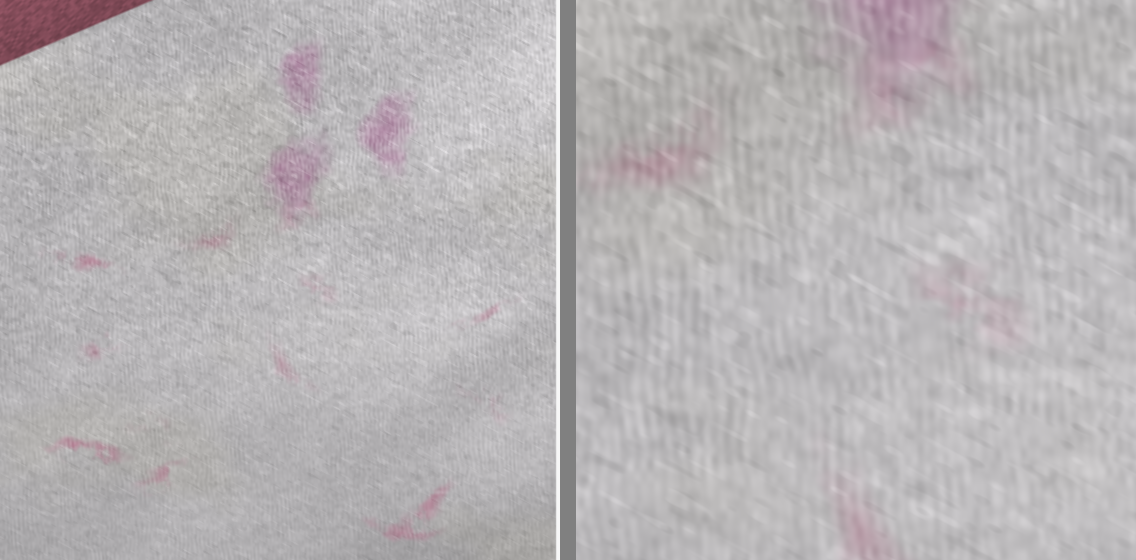
Left: the whole. Right: its middle third, enlarged.
Give the GLSL for this texture, as a WebGL 2 fragment shader.

```glsl
#version 300 es
precision highp float;
// Pale ribbed cloth with soft folds, scattered mauve and pink stains, and a
// rose cloth across the upper left corner. Folds and grain are layered value
// noise; stains are bent, noise-warped ellipses placed by loops.

uniform vec2 u_resolution;
out vec4 fragColor;

const vec3 CLOTH_TINT = vec3(1.003, 0.993, 1.005);
const vec3 WARM_TINT = vec3(0.003, 0.002, -0.014);
const vec3 MAUVE = vec3(0.67, 0.47, 0.61);
const vec3 PINK = vec3(0.71, 0.45, 0.55);
const vec3 ROSE = vec3(0.50, 0.29, 0.34);
const vec3 MARGIN = vec3(0.97);
const float CLOTH_TONE = 0.703;
const float FOLD_DEPTH = 0.26;
const float GRAIN_DEPTH = 0.12;
const float FLECK_DEPTH = 0.045;
const float RIB_COUNT = 125.0;
const float RIB_DEPTH = 0.013;
const float MARGIN_X = 0.993;
const int BLOT_COUNT = 3;
const int STREAK_COUNT = 13;
const float TAU = 6.28319;

// Integer hash mapped to 0..1
float hash(ivec2 cell) {
    uint h = uint(cell.x) * 1597u ^ uint(cell.y) * 51749u;
    h = h * 747796u + 28913u;
    h = ((h >> 15) ^ h) * 739981u;
    h = ((h >> 13) ^ h) * 277803u;
    return float((h ^ (h >> 16)) & 65535u) / 65535.0;
}

float noise(vec2 p) {
    ivec2 c = ivec2(floor(p));
    vec2 f = fract(p);
    f = f * f * (3.0 - 2.0 * f);
    return mix(mix(hash(c), hash(c + ivec2(1, 0)), f.x),
               mix(hash(c + ivec2(0, 1)), hash(c + ivec2(1, 1)), f.x), f.y);
}

float fbm(vec2 p) {
    float sum = 0.0, amp = 0.53;
    for (int i = 0; i < 4; i++) {
        sum += amp * noise(p);
        p = p * 2.03 + 17.3;
        amp *= 0.5;
    }
    return sum;
}

vec2 rotate(vec2 p, float a) {
    float c = cos(a), s = sin(a);
    return vec2(c * p.x + s * p.y, c * p.y - s * p.x);
}

// Soft bent ellipse: 1 at the core, 0 outside
float stain(vec2 p, vec2 radius, float bend, float softness) {
    vec2 q = p / radius;
    q.y += bend * (q.x * q.x - 0.4);
    return 1.0 - smoothstep(1.0 - softness, 1.0 + softness, length(q));
}

// Ribs, knots and short slanted flecks, softer toward the lower edge
float weave(vec2 uv) {
    float focus = mix(0.6, 1.1, smoothstep(0.0, 0.75, uv.y));
    vec2 q = rotate(uv, 0.06);
    float rib = cos(TAU * (q.x * RIB_COUNT + 0.9 * noise(uv * 30.0)));
    float knots = noise(rotate(uv, -0.35) * vec2(85.0, 150.0)) - 0.5;
    float threads = noise(q * vec2(260.0, 150.0) + 40.0) - 0.5;
    float mottle = noise(uv * 48.0 + 9.0) - 0.5;
    float grain = 0.5 * knots + 0.55 * threads + 0.25 * mottle;
    vec2 slant = rotate(uv, -0.5);
    float lit = smoothstep(0.68, 0.95, noise(slant * vec2(60.0, 190.0) + 70.0));
    float dim = smoothstep(0.70, 0.95, noise(slant * vec2(70.0, 170.0) + 150.0));
    float ribs = RIB_DEPTH * rib * 2.0 * noise(uv * 35.0);
    return focus * (GRAIN_DEPTH * grain + FLECK_DEPTH * (lit - dim) + ribs);
}

void main() {
    vec2 uv = gl_FragCoord.xy / u_resolution;
    float pixel = 1.0 / min(u_resolution.x, u_resolution.y);

    // Cloth: diagonal folds, broad light, weave
    float fold = fbm(rotate(uv, 0.45) * vec2(1.7, 4.2) + 3.7) - 0.5;
    float light = 0.06 * (uv.y - 0.5) + 0.03 * (uv.x - 0.5);
    float threadTone = weave(uv);
    vec3 color = CLOTH_TINT * (CLOTH_TONE + FOLD_DEPTH * fold + light + threadTone);
    color += WARM_TINT * smoothstep(0.52, 0.75, fbm(uv * vec2(3.0, 5.0) + 31.0));

    // Broad mauve blots gathered in a ring
    vec2 warp = vec2(fbm(uv * 17.0), fbm(uv * 17.0 + 60.0)) - 0.5;
    float patchy = 0.65 + 0.5 * noise(uv * 60.0) - 2.0 * threadTone;
    for (int i = 0; i < BLOT_COUNT; i++) {
        float angle = 4.1 + TAU * float(i) / float(BLOT_COUNT);
        vec2 center = vec2(0.59, 0.77) + 0.105 * vec2(cos(angle), sin(angle));
        vec2 p = rotate(uv - center + 0.06 * warp, 1.0 + 1.1 * hash(ivec2(i, 5)));
        float cover = stain(p, vec2(0.062, 0.038), 0.35, 0.5);
        color = mix(color, MAUVE + 0.8 * threadTone, clamp(0.62 * cover * patchy, 0.0, 1.0));
    }

    // Faint broken pink smears, one per horizontal band
    float gaps = smoothstep(0.3, 0.62, fbm(uv * 32.0 + 80.0));
    for (int i = 0; i < STREAK_COUNT; i++) {
        float size = hash(ivec2(i, 11));
        vec2 center = vec2(0.05 + 0.9 * hash(ivec2(i, 12)),
                           0.03 + 0.62 * (float(i) + 0.5) / float(STREAK_COUNT));
        vec2 p = rotate(uv - center + 0.055 * warp, 1.8 * hash(ivec2(i, 13)) - 0.9);
        vec2 radius = vec2(mix(0.024, 0.058, size), mix(0.019, 0.011, size));
        float cover = stain(p, radius, 1.4 * hash(ivec2(i, 14)) - 0.7, 0.8);
        float level = hash(ivec2(i, 15));
        float strength = mix(0.25, 0.75, level * level) * gaps;
        color = mix(color, PINK + 0.8 * threadTone, clamp(strength * cover * patchy, 0.0, 1.0));
    }

    // Rose cloth over the corner with a faint shadow along its hem
    float hem = dot(uv - vec2(0.0, 0.883), vec2(-0.394, 0.919));
    color *= 1.0 - 0.08 * smoothstep(-0.02, 0.0, hem);
    float twill = noise(rotate(uv, 0.7) * vec2(130.0, 260.0)) - 0.5;
    vec3 rose = ROSE * (1.0 + 0.25 * twill + 1.2 * (hem - 0.04));
    color = mix(color, rose, smoothstep(-1.5 * pixel, 1.5 * pixel, hem));

    // Bright margin on the right
    color = mix(color, MARGIN, smoothstep(-pixel, pixel, uv.x - MARGIN_X));
    fragColor = vec4(clamp(color, 0.0, 1.0), 1.0);
}
```
